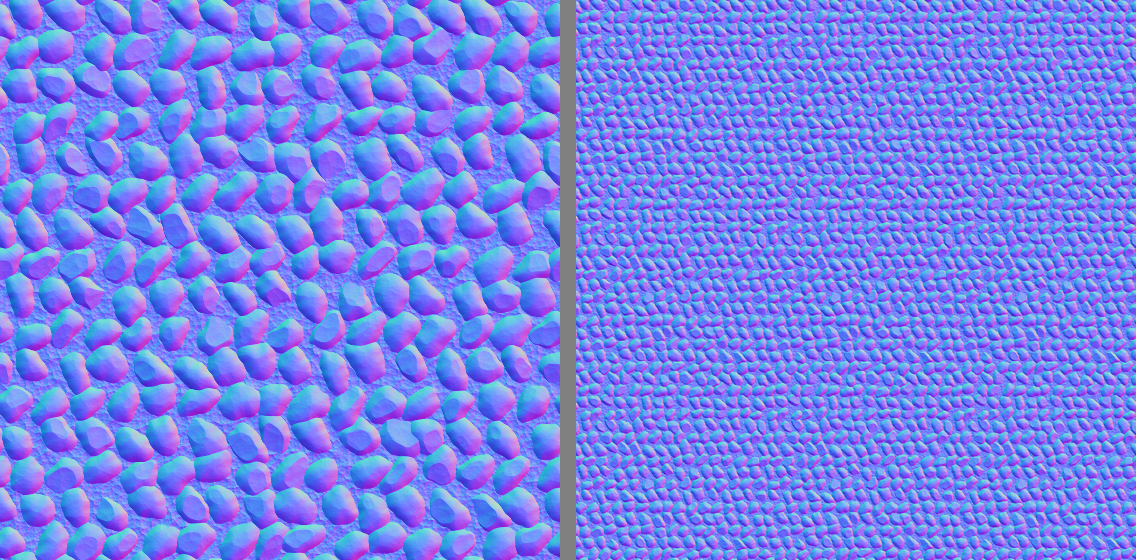
Left: one tile. Right: repeated 3 by 3.
Give the GLSL for this texture map, as a WebGL 2 fragment shader.

```glsl
#version 300 es
precision highp float;

uniform vec2 u_resolution;
out vec4 outColor;

const float TAU = 6.2831853;
const vec2 GRID = vec2(15.0, 16.0);   // stones per row, rows
const float STONE_HEIGHT = 0.0155;

vec4 hash(vec2 cell) {
    vec4 h = fract(cell.xyxy * vec4(0.1031, 0.1030, 0.0973, 0.1099));
    h += dot(h, h.wzxy + 33.33);
    return fract((h.xxyz + h.yzzw) * h.zywx);
}

vec2 wrapCell(vec2 cell, vec2 count) {
    return floor(mod(cell + 0.5, count));
}

vec2 rotate(vec2 v, float angle) {
    float c = cos(angle), s = sin(angle);
    return vec2(c * v.x + s * v.y, c * v.y - s * v.x);
}

// Squared distance to the nearest feature point, wrapping after count cells
float cellular(vec2 p, float count, float seed) {
    vec2 base = floor(p * count);
    float nearest = 4.0;
    for (int j = -1; j <= 1; j++)
    for (int i = -1; i <= 1; i++) {
        vec2 cell = base + vec2(i, j);
        vec2 point = cell + hash(wrapCell(cell, vec2(count)) + seed).xy;
        vec2 offset = point - p * count;
        nearest = min(nearest, dot(offset, offset));
    }
    return nearest;
}

// Gentle bending of outlines with whole-number waves
vec2 warp(vec2 p) {
    vec2 a = sin(TAU * (p.yx * vec2(19.0, 23.0) + p * vec2(5.0, 7.0)));
    vec2 b = sin(TAU * (p.yx * vec2(43.0, 37.0) - p * vec2(17.0, 13.0)));
    return p + 0.0013 * a + 0.0006 * b;
}

// Domed, lumpy pebble with one worn facet
float stone(vec2 q, float angle, vec4 shape, vec4 wear) {
    vec2 size = vec2(mix(0.032, 0.042, shape.x), mix(0.0225, 0.0305, shape.y));
    vec2 e = rotate(q, angle) / size;
    float theta = atan(e.y, e.x);
    float power = mix(2.0, 2.8, shape.z);
    vec2 powered = pow(abs(e), vec2(power));
    float radius = pow(powered.x + powered.y, 1.0 / power);
    radius *= 1.0 + 0.05 * sin(2.0 * theta + TAU * wear.x)
                  + 0.06 * sin(3.0 * theta + TAU * wear.y);

    float dome = 1.0 - pow(radius, 2.4);
    vec2 facetDir = rotate(vec2(1.0, 0.0), TAU * wear.z);
    float facet = mix(0.6, 1.5, wear.w) - 0.65 * dot(facetDir, e);
    float tilt = 0.7 * (shape.w - 0.5);
    return STONE_HEIGHT * min(dome, facet) + tilt * dot(q, vec2(-0.7, 0.7));
}

// Rows of pebbles leaning alternately left and right
float pebbles(vec2 p) {
    float top = -1.0;
    float row = floor(p.y * GRID.y);
    for (int j = -1; j <= 1; j++) {
        float y = row + float(j);
        float wrappedRow = wrapCell(vec2(0.0, y), GRID).y;
        float shift = hash(vec2(71.0, wrappedRow)).x;
        float column = floor(p.x * GRID.x - shift);
        float lean = mod(wrappedRow, 2.0) < 0.5 ? 0.76 : -0.98;
        for (int i = -1; i <= 1; i++) {
            vec2 cell = vec2(column + float(i), y);
            vec2 id = wrapCell(cell, GRID);
            vec4 place = hash(id + 11.0);
            vec2 jitter = (place.xy - 0.5) * vec2(0.24, 0.26);
            vec2 center = (cell + 0.5 + vec2(shift, 0.0) + jitter) / GRID;
            float angle = lean + 0.75 * (place.z - 0.5);
            top = max(top, stone(p - center, angle, hash(id + 37.0), hash(id + 83.0)));
        }
    }
    return top;
}

// Pebbles bedded in gritty mortar
float height(vec2 p) {
    float dents = cellular(p, 36.0, 5.0);
    float grit = cellular(p, 84.0, 19.0);
    float grain = cellular(p, 180.0, 43.0);
    float mortar = -0.0005 + 0.0035 * dents + 0.0028 * grit + 0.0011 * grain;
    float surface = pebbles(warp(p)) + 0.0022 * dents + 0.0005 * grit + 0.00025 * grain;
    return max(mortar, surface);
}

void main() {
    vec2 p = gl_FragCoord.xy / u_resolution;

    // Slope from central differences
    vec2 d = vec2(0.0009, 0.0);
    vec2 slope = vec2(height(p + d.xy) - height(p - d.xy),
                      height(p + d.yx) - height(p - d.yx)) / (2.0 * d.x);

    // Surface direction as colour, leaning slightly to the left
    vec2 bias = vec2(-0.09, 0.03);
    vec3 normal = normalize(vec3(bias - slope, 1.0));
    outColor = vec4(0.5 + 0.5 * normal, 1.0);
}
```
